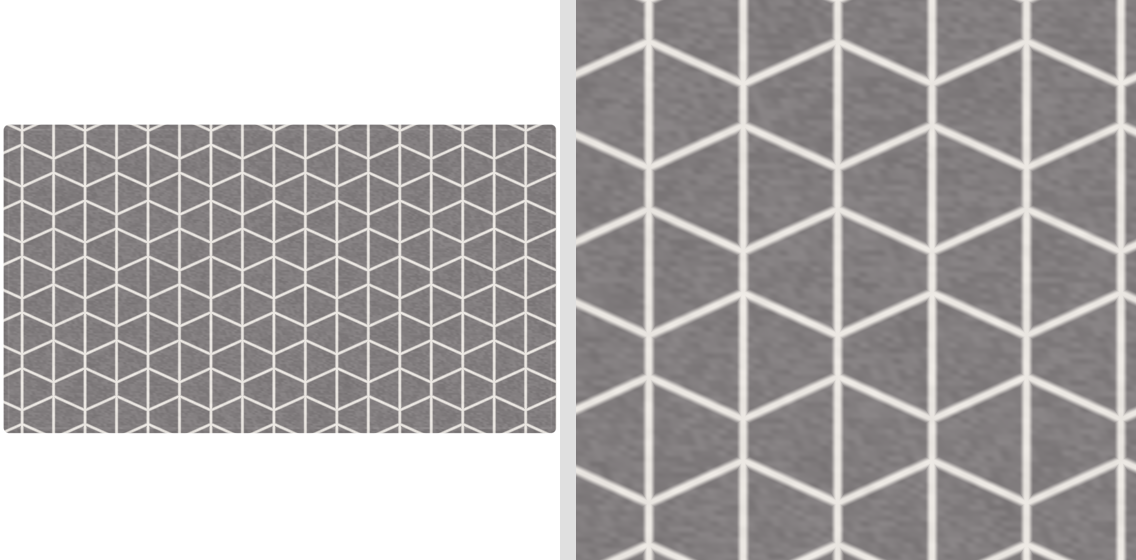
Left, the full canvas; right, a detail of the centre.
Write a Shadertoy shader that draws this pattern.

```glsl
// A grey woven mat with rounded corners, covered by cream trapezoid lattice lines.

const vec2 MAT_CENTER = vec2(0.0, 0.002);
const vec2 MAT_HALF = vec2(0.4935, 0.2754);
const float CORNER_RADIUS = 0.010;

const vec2 LATTICE_ORIGIN = vec2(-0.0109, 0.0046);
const float COLUMN_PITCH = 0.0562;
const float ROW_PITCH = 0.0998;
const float TALL_HALF = 0.0376;
const float SHORT_HALF = 0.0123;

const vec3 PAPER = vec3(1.0);
const vec3 CLOTH = vec3(0.505, 0.488, 0.493);
const vec3 CREAM = vec3(0.935, 0.92, 0.90);

float hash(vec2 cell) {
    vec3 q = fract(vec3(cell.xyx) * 0.1031);
    q += dot(q, q.yzx + 33.33);
    return fract((q.x + q.y) * q.z);
}

float valueNoise(vec2 p) {
    vec2 cell = floor(p);
    vec2 f = fract(p);
    f = f * f * (3.0 - 2.0 * f);
    float low = mix(hash(cell), hash(cell + vec2(1, 0)), f.x);
    float high = mix(hash(cell + vec2(0, 1)), hash(cell + vec2(1, 1)), f.x);
    return mix(low, high, f.y);
}

float roundedBox(vec2 p, vec2 halfSize, float radius) {
    vec2 q = abs(p) - halfSize + radius;
    return length(max(q, 0.0)) + min(max(q.x, q.y), 0.0) - radius;
}

float stroke(float dist, float halfWidth, float soft) {
    return 1.0 - smoothstep(halfWidth - soft, halfWidth + soft, dist);
}

// Distance to the nearest upright line
float uprightDistance(float x) {
    return abs(x - COLUMN_PITCH * round(x / COLUMN_PITCH));
}

// Distance to the mirrored zigzags that pinch and widen on alternate columns
float zigzagDistance(vec2 p) {
    float wave = abs(mod(p.x / COLUMN_PITCH, 2.0) - 1.0);
    float halfHeight = mix(SHORT_HALF, TALL_HALF, wave);
    float fold = abs(p.y - ROW_PITCH * round(p.y / ROW_PITCH));
    float slope = (TALL_HALF - SHORT_HALF) / COLUMN_PITCH;
    return abs(fold - halfHeight) * inversesqrt(1.0 + slope * slope);
}

// Fine weave plus faint broad mottling, centred on zero
float clothGrain(vec2 p) {
    float weave = valueNoise(vec2(p.x + 0.4 * p.y, p.y) * vec2(190.0, 310.0)) - 0.5;
    float mottle = valueNoise(p * 45.0) - 0.5;
    return 0.065 * weave + 0.02 * mottle;
}

void mainImage(out vec4 fragColor, in vec2 fragCoord) {
    float scale = min(iResolution.x, iResolution.y);
    float pixel = 1.0 / scale;
    vec2 p = (fragCoord - 0.5 * iResolution.xy) / scale;
    vec2 lattice = p - LATTICE_ORIGIN;
    float soft = max(0.0018, 0.8 * pixel);

    // Cloth and slightly uneven printed lines
    float grain = clothGrain(p);
    float upright = stroke(uprightDistance(lattice.x), 0.0025, soft);
    float zigzag = stroke(zigzagDistance(lattice), 0.0024, soft);
    float ink = max(upright, zigzag) * (0.94 + 0.06 * valueNoise(p * 120.0));
    vec3 color = mix(CLOTH + grain, CREAM + 0.3 * grain, ink);

    // Soft raised rim
    float edge = roundedBox(p - MAT_CENTER, MAT_HALF, CORNER_RADIUS);
    float rim = stroke(abs(edge + 0.009), 0.001, 0.002);
    float border = smoothstep(-0.008, -0.002, edge);
    color += 0.05 * rim * (1.0 - ink) - 0.025 * border;

    float matMask = stroke(edge, 0.0, max(0.0013, 0.8 * pixel));
    fragColor = vec4(mix(PAPER, color, matMask), 1.0);
}
```
